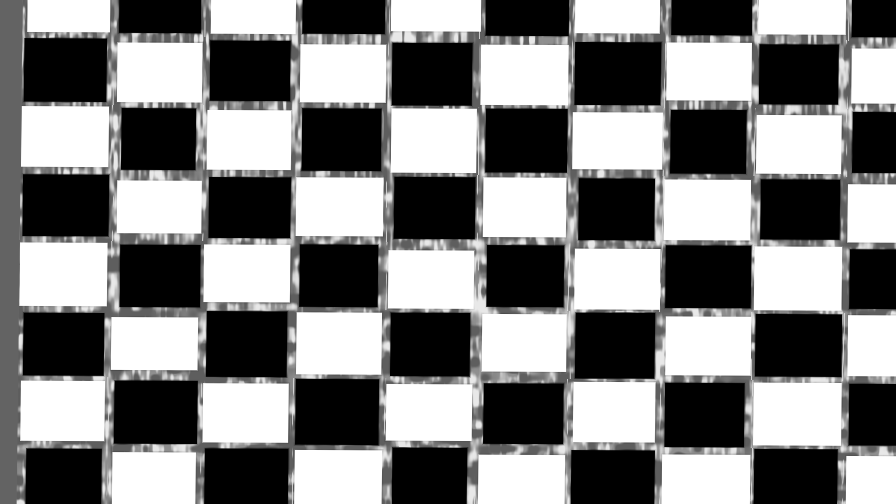
Reproduce this pattern procedurally as a Shadertoy shader.

```glsl
// Uneven black and white checker blocks laid in brushed grey mortar, with a flat
// grey margin on the left. Each block is a box whose four edges are inset by a
// hash of its cell; the mortar is layered value noise with scratches and seams.

#define PITCH vec2(0.182, 0.135)         // block spacing, in canvas heights
#define ORIGIN vec2(0.039, -0.0586)      // top left corner of the first block
#define SKEW vec2(0.012, -0.005)         // lean of columns, tilt of rows
#define WHITE_INSET vec2(0.0, 0.003)     // smallest gap beside a white block
#define WHITE_VARY vec2(0.010, 0.013)
#define BLACK_INSET vec2(0.004, 0.001)   // smallest gap beside a black block
#define BLACK_VARY vec2(0.014, 0.009)
#define MARGIN_GREY 0.39
#define MORTAR_DARK 0.37
#define MORTAR_LIGHT 0.56
#define SEAM_WIDTH 0.004
#define SCRATCH_WIDTH 0.0016

vec4 hash4(vec2 p) {
    vec4 h = fract(p.xyxy * vec4(0.1031, 0.1030, 0.0973, 0.1099));
    h += dot(h, h.wzxy + 33.33);
    return fract((h.xxyz + h.yzzw) * h.zywx);
}

float valueNoise(vec2 p) {
    vec2 i = floor(p), f = fract(p);
    f = f * f * (3.0 - 2.0 * f);
    float top = mix(hash4(i).x, hash4(i + vec2(1, 0)).x, f.x);
    float bottom = mix(hash4(i + vec2(0, 1)).x, hash4(i + vec2(1, 1)).x, f.x);
    return mix(top, bottom, f.y);
}

// Positive outside the box between the two corners
float boxDistance(vec2 p, vec2 low, vec2 high) {
    vec2 d = max(low - p, p - high);
    return max(d.x, d.y);
}

// Fine vertical bristles near the top, softer clouds lower down
float mortarTone(vec2 p) {
    float bristles = valueNoise(p * vec2(170.0, 38.0));
    float clouds = valueNoise(p * vec2(52.0, 64.0) + 17.0);
    float grain = mix(bristles, clouds, smoothstep(0.1, 0.7, p.y));
    float tone = mix(MORTAR_DARK, MORTAR_LIGHT, smoothstep(0.3, 0.65, grain));
    float knots = smoothstep(0.62, 0.95, 0.5 * (bristles + clouds) + 0.15);
    return tone + 0.35 * knots;
}

// Pale, broken, slightly slanted lines in the upright gaps
float scratches(vec2 grid, vec2 p) {
    float column = round(grid.x);
    vec4 h = hash4(vec2(column, floor(grid.y)) + 71.0);
    float offset = (grid.x - column) * PITCH.x;
    offset += 0.006 * (h.x - 0.5) + 0.007 * (h.y - 0.5) * (fract(grid.y) - 0.5);
    float line = 1.0 - smoothstep(0.3, 1.0, abs(offset) / SCRATCH_WIDTH);
    float broken = smoothstep(0.3, 0.6, valueNoise(vec2(column * 9.0, p.y * 40.0)));
    return line * broken * step(0.35, h.z);
}

void mainImage(out vec4 fragColor, in vec2 fragCoord) {
    // Canvas heights, measured down from the top left
    vec2 p = fragCoord / iResolution.y;
    p.y = 1.0 - p.y;
    vec2 grid = (p - ORIGIN + SKEW * (p.yx - vec2(0.5, 0.889))) / PITCH;
    vec2 cell = floor(grid);
    vec2 local = fract(grid) * PITCH;

    // Block with its own four edges
    bool isWhite = mod(cell.x + cell.y, 2.0) < 0.5;
    vec2 inset = isWhite ? WHITE_INSET : BLACK_INSET;
    vec2 vary = isWhite ? WHITE_VARY : BLACK_VARY;
    vec4 h = hash4(cell + 5.0);
    float d = boxDistance(local, inset + vary * h.xy, PITCH - inset - vary * h.zw);

    // Mortar, darkened along the block edges
    float tone = mortarTone(p);
    float seam = 1.0 - smoothstep(0.0, SEAM_WIDTH, d);
    tone *= 1.0 - (isWhite ? 0.25 : 0.5) * seam * valueNoise(p * 45.0);
    tone = mix(tone, 0.9, 0.8 * scratches(grid, p));

    // Block over mortar, then the left margin
    float cover = clamp(0.5 - d * iResolution.y, 0.0, 1.0);
    tone = mix(tone, isWhite ? 1.0 : 0.0, cover);
    float margin = clamp(0.5 - grid.x * PITCH.x * iResolution.y, 0.0, 1.0);
    tone = mix(tone, MARGIN_GREY, margin);
    fragColor = vec4(vec3(tone), 1.0);
}
```
